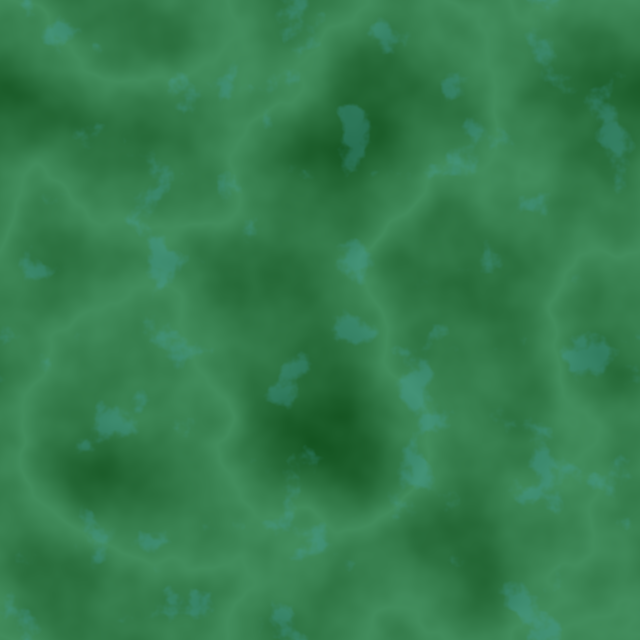
Reproduce this texture procedurally as a three.js fragment shader.

```glsl
varying vec2 vUv;

const float TAU = 6.2831853;
const vec3 CREST_GREEN = vec3(0.256, 0.552, 0.362);
const vec3 DEEP_GREEN = vec3(0.025, 0.265, 0.060);
const vec3 TEAL = vec3(0.28, 0.64, 0.72);

float hash(vec2 p) {
  vec3 q = fract(p.xyx * 0.1031);
  q += dot(q, q.yzx + 33.33);
  return fract((q.x + q.y) * q.z);
}

// Slope contribution of one lattice corner, wrapped to the period
float corner(vec2 cell, vec2 offset, float period, float seed) {
  vec2 wrapped = floor(mod(cell + 0.5, period));
  float angle = TAU * hash(wrapped + vec2(seed, seed * 1.7));
  return dot(vec2(cos(angle), sin(angle)), offset);
}

// Gradient noise that repeats every period cells
float tileNoise(vec2 p, float period, float seed) {
  vec2 cell = floor(p);
  vec2 f = p - cell;
  vec2 fade = f * f * f * (f * (f * 6.0 - 15.0) + 10.0);
  vec2 right = vec2(1.0, 0.0);
  vec2 up = vec2(0.0, 1.0);
  float low = mix(corner(cell, f, period, seed),
                  corner(cell + right, f - right, period, seed), fade.x);
  float high = mix(corner(cell + up, f - up, period, seed),
                   corner(cell + 1.0, f - 1.0, period, seed), fade.x);
  return mix(low, high, fade.y);
}

// Octaves are shifted so that their lattices do not line up
float tileFbm(vec2 uv, float period, float gain, float seed) {
  float sum = 0.0;
  float amplitude = 1.0;
  for (int i = 0; i < 5; i++) {
    vec2 shift = vec2(0.37, 0.71) * float(i);
    sum += amplitude * tileNoise(uv * period + shift, period, seed);
    amplitude *= gain;
    period *= 2.0;
    seed += 19.0;
  }
  return sum;
}

void main() {
  // Folded noise: fine bright crests between dark hollows
  float depth = abs(tileFbm(vUv, 3.0, 0.42, 11.0)) / 0.84;
  vec3 color = mix(CREST_GREEN, DEEP_GREEN, min(depth, 1.1));

  // Scattered translucent teal patches with soft ragged edges
  float patches = smoothstep(0.27, 0.56, tileFbm(vUv, 10.0, 0.5, 53.0));
  color = mix(color, TEAL, 0.29 * patches);

  gl_FragColor = vec4(color, 1.0);
}
```
